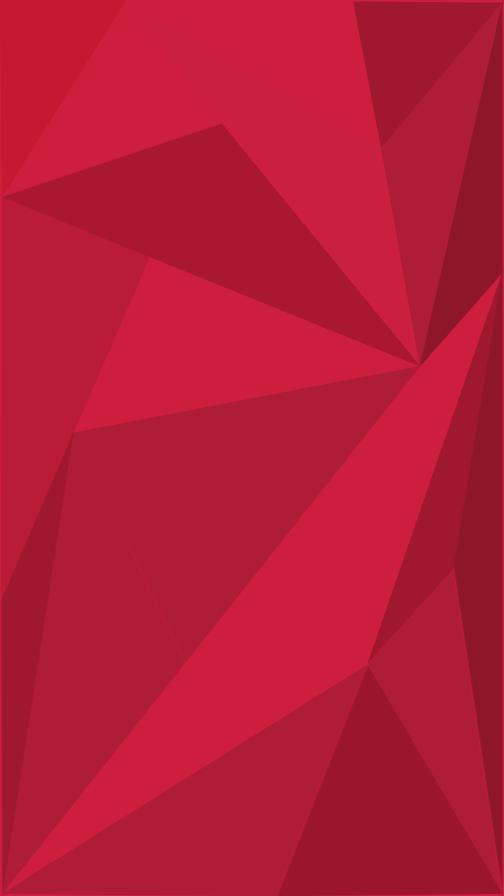
Write a Shadertoy shader that draws this background.

```glsl
const vec2 CANVAS = vec2(9.0, 16.0);

const vec3 BRIGHT  = vec3(0.808, 0.118, 0.239);
const vec3 SOFT    = vec3(0.792, 0.122, 0.239);
const vec3 SCARLET = vec3(0.773, 0.098, 0.196);
const vec3 ROSE    = vec3(0.729, 0.110, 0.212);
const vec3 CRIMSON = vec3(0.682, 0.108, 0.208);
const vec3 WINE    = vec3(0.667, 0.094, 0.188);
const vec3 DEEP    = vec3(0.627, 0.094, 0.180);
const vec3 GARNET  = vec3(0.608, 0.086, 0.173);
const vec3 SHADOW  = vec3(0.553, 0.090, 0.161);

// Signed distance to the line through a and b
float edgeDistance(vec2 p, vec2 a, vec2 b) {
    vec2 e = normalize(b - a);
    return dot(p - a, vec2(e.y, -e.x));
}

// Negative inside the triangle, for either winding
float triangleDistance(vec2 p, vec2 a, vec2 b, vec2 c) {
    float winding = sign(edgeDistance(c, a, b));
    vec3 d = vec3(edgeDistance(p, a, b), edgeDistance(p, b, c), edgeDistance(p, c, a));
    d *= -winding;
    return max(d.x, max(d.y, d.z));
}

float segmentDistance(vec2 p, vec2 a, vec2 b) {
    vec2 ab = b - a;
    return length(p - a - ab * clamp(dot(p - a, ab) / dot(ab, ab), 0.0, 1.0));
}

// Facets overlap slightly so that neighbours join cleanly
vec3 facet(vec3 base, vec2 p, float blur, vec2 a, vec2 b, vec2 c, vec3 tint) {
    float d = triangleDistance(p, a, b, c) - 0.25 * blur;
    return mix(base, tint, clamp(0.5 - d / blur, 0.0, 1.0));
}

vec3 seam(vec3 base, vec2 p, float blur, vec2 a, vec2 b, float strength) {
    float line = 1.0 - smoothstep(0.0, 0.02 + blur, segmentDistance(p, a, b));
    return mix(base, BRIGHT, line * strength);
}

void mainImage(out vec4 fragColor, in vec2 fragCoord) {
    vec2 p = fragCoord / iResolution.xy * CANVAS;
    float blur = CANVAS.y / iResolution.y;

    // Shared corners of the mesh
    vec2 topLeft     = vec2(0.00, 16.00);
    vec2 topInner    = vec2(2.25, 16.00);
    vec2 topNotch    = vec2(6.31, 15.97);
    vec2 topRight    = vec2(8.97, 15.95);
    vec2 leftPeak    = vec2(0.04, 12.48);
    vec2 leftLow     = vec2(0.02, 5.27);
    vec2 apex        = vec2(3.96, 13.79);
    vec2 notchFold   = vec2(6.81, 13.35);
    vec2 hub         = vec2(7.50, 9.46);
    vec2 rightPeak   = vec2(8.97, 11.13);
    vec2 leftFold    = vec2(2.69, 11.44);
    vec2 elbow       = vec2(1.31, 8.27);
    vec2 rightFold   = vec2(8.10, 5.83);
    vec2 lowHub      = vec2(6.56, 4.13);
    vec2 bladeSide   = vec2(3.31, 4.17);
    vec2 bottomLeft  = vec2(0.04, 0.04);
    vec2 bottomInner = vec2(4.94, 0.00);
    vec2 bottomRight = vec2(8.97, 0.04);

    // Upper facets on the bright ground
    vec3 col = BRIGHT;
    col = facet(col, p, blur, topInner, notchFold, hub, SOFT);
    col = facet(col, p, blur, topLeft, topInner, leftPeak, SCARLET);
    col = facet(col, p, blur, topNotch, topRight, notchFold, DEEP);
    col = facet(col, p, blur, topRight, notchFold, hub, CRIMSON);
    col = facet(col, p, blur, topRight, hub, rightPeak, SHADOW);

    // Left and middle facets
    col = facet(col, p, blur, leftPeak, leftFold, elbow, ROSE);
    col = facet(col, p, blur, leftPeak, elbow, leftLow, ROSE);
    col = facet(col, p, blur, leftPeak, apex, hub, WINE);
    col = facet(col, p, blur, elbow, hub, bladeSide, CRIMSON);
    col = facet(col, p, blur, elbow, bladeSide, bottomLeft, CRIMSON);
    col = facet(col, p, blur, leftLow, elbow, bottomLeft, DEEP);

    // Lower right facets
    col = facet(col, p, blur, rightPeak, rightFold, lowHub, DEEP);
    col = facet(col, p, blur, rightPeak, bottomRight, rightFold, SHADOW);
    col = facet(col, p, blur, rightFold, bottomRight, lowHub, CRIMSON);
    col = facet(col, p, blur, lowHub, bottomInner, bottomLeft, CRIMSON);
    col = facet(col, p, blur, lowHub, bottomRight, bottomInner, GARNET);

    // Fine light along the folds
    col = seam(col, p, blur, lowHub, bottomInner, 0.45);
    col = seam(col, p, blur, rightFold, bottomRight, 0.40);
    col = seam(col, p, blur, lowHub, rightFold, 0.20);
    col = seam(col, p, blur, leftLow, bottomLeft, 0.20);
    col = seam(col, p, blur, mix(elbow, bladeSide, 0.5), bladeSide, 0.30);

    fragColor = vec4(col, 1.0);
}
```
